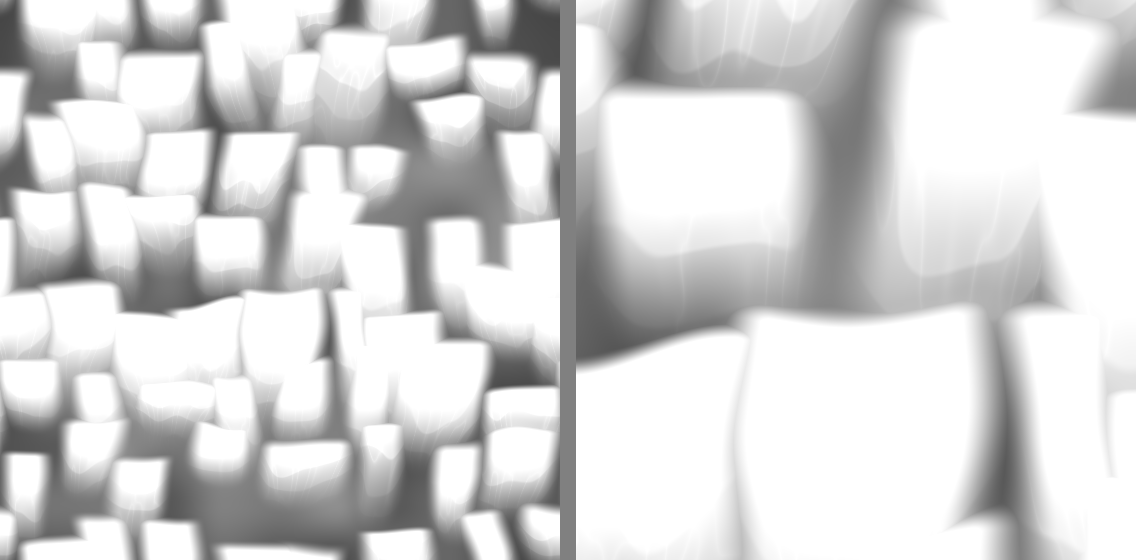
Left: the whole. Right: its middle third, enlarged.
Reproduce this texture map procedurally as a three.js fragment shader.

```glsl
varying vec2 vUv;

const vec2 GRID = vec2(8.0, 7.0);            // scales across and up
const vec2 HALF_WIDTH = vec2(0.052, 0.098);  // narrowest, widest
const vec2 REACH = vec2(0.080, 0.195);       // shortest, longest lit part
const vec2 START = vec2(0.05, 0.68);         // where the shading begins
const vec2 TOP_BLUR = vec2(0.014, 0.034);
const float SIDE_BLUR = 0.038;
const float FADE_END = 1.5;
const float SLANT = 0.45;
const float TILT = 0.16;
const float WARP = 0.022;
const float RINGS = 3.0;
const float RING_GAIN = 0.20;
const float FOLD_GAIN = 0.11;
const float BLEND = 0.2;                     // softness where scales overlap
const float HAZE = 0.40;                     // light in the gaps
const float EXPOSURE = 1.07;
const vec3 SHADOW = vec3(0.27);
const vec3 LIGHT = vec3(1.0);

float hash(vec2 p) {
  return fract(sin(dot(p, vec2(127.1, 311.7))) * 43758.5453);
}

// Value noise that wraps after a whole number of cells
float noise(vec2 p, float period) {
  vec2 i = floor(p);
  vec2 f = fract(p);
  f = f * f * (3.0 - 2.0 * f);
  vec2 a = mod(i, period);
  vec2 b = mod(i + 1.0, period);
  return mix(mix(hash(a), hash(vec2(b.x, a.y)), f.x),
             mix(hash(vec2(a.x, b.y)), hash(b), f.x), f.y);
}

// Light on one scale: q.x runs across, q.y down from its top edge
float scaleLight(vec2 q, vec2 id) {
  float halfWidth = mix(HALF_WIDTH.x, HALF_WIDTH.y, hash(id + 11.3));
  float reach = mix(REACH.x, REACH.y, hash(id + 23.7));
  float start = mix(START.x, START.y, sqrt(hash(id + 37.1)));
  float blur = mix(TOP_BLUR.x, TOP_BLUR.y, pow(hash(id + 41.9), 2.0));

  q.y += TILT * (hash(id + 53.3) - 0.5) * q.x;
  q.x += SLANT * (hash(id + 67.7) - 0.5) * q.y;
  float mask = smoothstep(0.0, blur, q.y)
             * smoothstep(0.0, SIDE_BLUR, halfWidth - abs(q.x));
  if (mask <= 0.0) return 0.0;

  // Tapered, round-bottomed field: 0 at the top, rising outwards
  float v = q.y / reach;
  float u = abs(q.x) / halfWidth * (0.45 + 0.75 * v);
  float field = pow(u * u * u + v * v * v, 1.0 / 3.0);
  float light = 1.0 - smoothstep(start, FADE_END, field);
  float grey = smoothstep(start, start + 0.5, field);

  // Draped rings that follow the rim, each ending in a fine bright line
  vec2 seed = 40.0 * vec2(hash(id + 71.3), hash(id + 83.9));
  float bend = noise(q * vec2(26.0, 14.0) + seed, 64.0) - 0.5;
  float ring = fract((field + 0.35 * bend) * RINGS + seed.x);
  ring = ring * ring * (1.0 - smoothstep(0.88, 1.0, ring));

  // Thin folds running down
  float fold = noise(vec2(q.x * (1.0 + v) * 55.0, q.y * 14.0) + seed.yx, 64.0);
  fold = pow(1.0 - abs(2.0 * fold - 1.0), 7.0);

  light *= 1.0 + grey * (RING_GAIN * (ring - 0.25) + FOLD_GAIN * (fold - 0.2));
  return mask * light;
}

void main() {
  // Gentle wrapped bending of all edges
  vec2 p = vUv + WARP * (vec2(noise(vUv * 12.0, 12.0),
                              noise(vUv * 12.0 + 5.0, 12.0)) - 0.5);
  float row = floor(p.y * GRID.y);
  float brightest = 0.0;
  float unlit = 1.0;

  // Scales hang down over the rows below
  for (int j = 0; j <= 3; j++) {
    float r = row + float(j);
    float shift = hash(vec2(mod(r, GRID.y), 5.0));
    float column = floor(p.x * GRID.x + shift);
    for (int i = -2; i <= 2; i++) {
      float c = column + float(i);
      vec2 id = mod(vec2(c, r), GRID);
      vec2 jitter = vec2(0.55, 0.7) * (vec2(hash(id + 3.1), hash(id + 7.9)) - 0.5);
      vec2 anchor = (vec2(c - shift, r) + 0.5 + jitter) / GRID;
      float lit = clamp(scaleLight(vec2(p.x - anchor.x, anchor.y - p.y), id), 0.0, 1.0);
      brightest = max(brightest, lit);
      unlit *= 1.0 - lit;
    }
  }

  // Uneven haze keeps the gaps from going flat
  float haze = HAZE * noise(vUv * 10.0, 10.0);
  float light = mix(brightest, 1.0 - unlit, BLEND);
  light = min((light + haze * (1.0 - light)) * EXPOSURE, 1.0);
  gl_FragColor = vec4(mix(SHADOW, LIGHT, light), 1.0);
}
```
